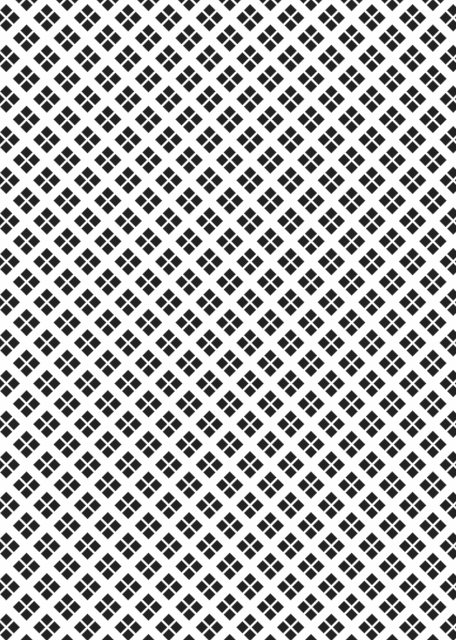
A Shadertoy shader for this pattern:

```glsl
// Staggered lattice of dark clusters on white, each made of four small diamonds.
// The plane is turned 45 degrees into square cells; folding each cell about
// its axes turns one rounded box into the whole cluster.

const float REPEATS_DOWN  = 15.75;                // clusters per column over the canvas height
const vec2  LATTICE_SHIFT = vec2(0.0027, -0.004); // one cluster's offset from canvas centre
const float TILE_OFFSET   = 0.187;                // tile centre from cluster axes, in cells
const float TILE_HALF     = 0.148;                // half side of a tile, in cells
const float CORNER_RADIUS = 0.02;
const float EDGE_SOFTNESS = 0.032;                // half width of the edge ramp, in cells
const vec3  PAPER = vec3(0.995);
const vec3  INK   = vec3(0.135);

// Signed distance to a square with rounded corners
float roundedSquare(vec2 p, float halfSide, float radius) {
    vec2 d = abs(p) - (halfSide - radius);
    return length(max(d, 0.0)) + min(max(d.x, d.y), 0.0) - radius;
}

// Signed distance to four tiles, mirrored about both cell axes
float tileCluster(vec2 cell) {
    return roundedSquare(abs(cell) - TILE_OFFSET, TILE_HALF, CORNER_RADIUS);
}

void mainImage(out vec4 fragColor, in vec2 fragCoord) {
    // Centred coordinates in units of canvas height
    vec2 p = (fragCoord - 0.5 * iResolution.xy) / iResolution.y - LATTICE_SHIFT;

    // Diagonal axes: neighbouring clusters lie one unit apart
    vec2 diagonal = vec2(p.x + p.y, p.x - p.y) * REPEATS_DOWN;
    vec2 cell = fract(diagonal + 0.5) - 0.5;

    // Smooth edges, never narrower than a pixel
    float pixel = sqrt(2.0) * REPEATS_DOWN / iResolution.y;
    float softness = max(EDGE_SOFTNESS, 0.7 * pixel);
    float coverage = 1.0 - smoothstep(-softness, softness, tileCluster(cell));

    fragColor = vec4(mix(PAPER, INK, coverage), 1.0);
}
```
